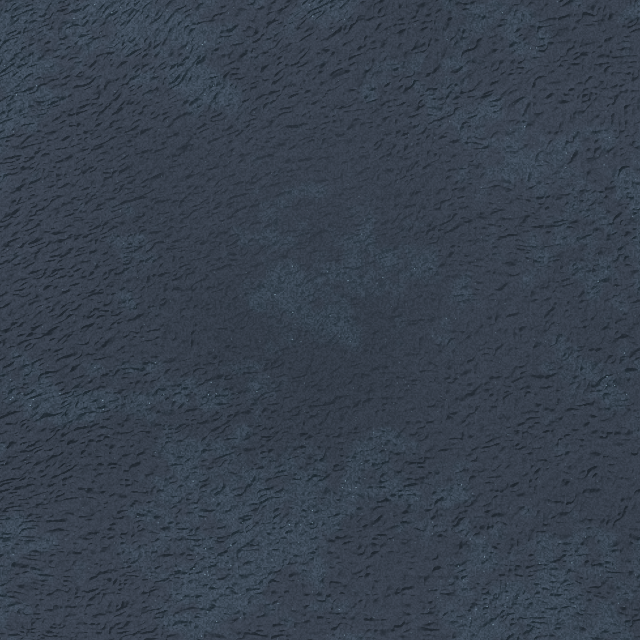
A Shadertoy shader for this texture:

```glsl
#define DARK vec3(0.118, 0.148, 0.178)
#define LIGHT vec3(0.290, 0.325, 0.388)
#define PATCH_TINT vec3(-0.010, 0.006, 0.005)
#define SPARKLE vec3(0.50, 0.60, 0.66)
#define WRINKLE_FREQ vec2(92.0, 150.0)
#define LIGHT_STEP vec2(-0.0010, 0.0018)
#define SHADOW 0.46
#define GLOSS 0.30
#define GRAIN 0.52
#define GRAIN_FREQ 490.0
#define SPARKLE_CELLS 220.0

float hash(vec2 p) {
    vec3 q = fract(p.xyx * 0.1031);
    q += dot(q, q.yzx + 33.33);
    return fract((q.x + q.y) * q.z);
}

float noise(vec2 p) {
    vec2 i = floor(p), f = fract(p);
    f = f * f * (3.0 - 2.0 * f);
    return mix(mix(hash(i), hash(i + vec2(1, 0)), f.x),
               mix(hash(i + vec2(0, 1)), hash(i + vec2(1, 1)), f.x), f.y);
}

float fbm(vec2 p) {
    float sum = 0.0, amp = 0.5;
    for (int i = 0; i < 5; i++) {
        sum += amp * noise(p);
        p = mat2(1.6, 1.2, -1.2, 1.6) * p + 7.3;
        amp *= 0.5;
    }
    return sum;
}

// Wrinkled hide: folds climb to the right at the upper left, lie flat below
float height(vec2 p) {
    vec2 q = p;
    q.y -= 0.55 * p.y * (p.x - 0.5 * p.x * p.x);
    q += 0.030 * vec2(noise(p * 7.0), noise(p * 7.0 + 31.0));
    q += 0.007 * vec2(noise(p * 45.0 + 5.0), noise(p * 45.0 + 57.0));
    q = q * WRINKLE_FREQ + 11.0;
    float folds = 1.0 - abs(2.0 * noise(q) - 1.0);
    return 0.50 * folds + 0.65 * noise(mat2(0.72, 0.25, -0.25, 0.72) * q + 19.0)
         + 0.30 * noise(mat2(1.7, -0.6, 0.6, 1.7) * q + 43.0);
}

// Rare flecks of varied brightness, at most one per cell
float sparkle(vec2 uv) {
    vec2 cell = floor(uv * SPARKLE_CELLS);
    vec2 offset = fract(uv * SPARKLE_CELLS) - 0.5;
    offset -= 0.4 * (vec2(hash(cell + 3.1), hash(cell + 8.7)) - 0.5);
    float lit = smoothstep(0.984, 1.0, hash(cell + 71.0));
    return lit * (1.0 - smoothstep(0.08, 0.38, length(offset)));
}

void mainImage(out vec4 fragColor, in vec2 fragCoord) {
    vec2 uv = fragCoord / iResolution.xy;

    // The relief fades towards a calm centre
    float fromCentre = length((uv - vec2(0.53, 0.53)) * vec2(0.85, 1.1));
    fromCentre += 0.3 * (fbm(uv * 4.0 + 2.0) - 0.48);
    float rough = mix(0.34, 1.0, smoothstep(0.06, 0.44, fromCentre));

    // Side light: flat lit tops cut by crisp narrow shadows
    float slope = height(uv) - height(uv + LIGHT_STEP);
    float shadow = smoothstep(0.03, 0.24, -slope);
    float gloss = clamp(slope, -0.25, 0.25);

    // Worn pale patches with ragged edges, and broad shade
    float clouds = fbm(uv * vec2(6.5, 8.0) + 14.0);
    float ragged = 0.6 * (fbm(uv * 40.0) - 0.48);
    float patches = smoothstep(0.49, 0.74, clouds + ragged);
    float shade = fbm(uv * 2.6 + 40.0) - 0.48;
    float grain = noise(uv * GRAIN_FREQ) - 0.5;

    float tone = 0.50 + 0.10 * rough + 0.24 * shade;
    tone += rough * (GLOSS * gloss - SHADOW * shadow);
    tone += 0.14 * patches * (1.0 - 0.5 * shadow);
    tone += GRAIN * grain * (0.6 + 0.5 * patches) * (1.0 - 0.4 * shadow);

    vec3 color = mix(DARK, LIGHT, clamp(tone, -0.05, 1.15));
    color += PATCH_TINT * patches;
    color = mix(color, SPARKLE, sparkle(uv) * (0.3 + 0.6 * patches));
    fragColor = vec4(color, 1.0);
}
```
